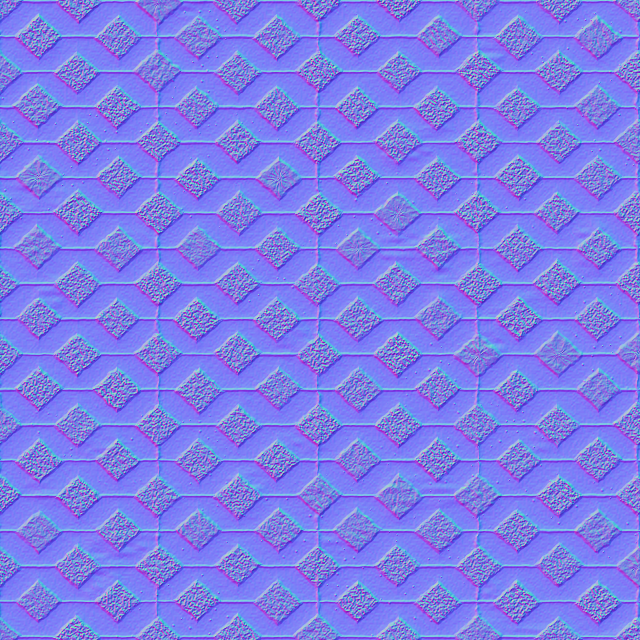
Reproduce this texture map procedurally as a WebGL 1 fragment shader.

```glsl
precision highp float;
// Normal map of rough raised diamonds in staggered rows, joined by thin ridges and vertical seams.

uniform vec2 u_resolution;

#define PITCH vec2(0.125, 0.05518)       // diamond spacing along and between rows
#define ORIGIN vec2(-0.003, 0.0598)      // seam column and first inset row
#define HALF_SIZE vec2(0.0370, 0.0330)   // diamond half width and half height
#define RIDGE 0.0011                     // half width of horizontal ridges
#define SEAM 0.0013                      // half width of vertical seams
#define EDGE 0.0028                      // softness of raised edges
#define RELIEF 0.0030                    // height of raised parts
#define BEVEL 0.0007                     // height of the broad slope around them
#define GRAIN 400.0                      // grain frequency
#define ROUGH 0.0034                     // grain height on diamonds
#define DUST 0.0004                      // grain height on flat bands
#define MATTE 0.17                       // loss of blue on rough diamonds

float hash(vec2 p) {
  vec3 q = fract(p.xyx * vec3(0.1031, 0.1030, 0.0973));
  q += dot(q, q.yzx + 33.33);
  return fract((q.x + q.y) * q.z);
}

float noise(vec2 p) {
  vec2 i = floor(p), f = fract(p);
  f = f * f * (3.0 - 2.0 * f);
  return mix(mix(hash(i), hash(i + vec2(1.0, 0.0)), f.x),
             mix(hash(i + vec2(0.0, 1.0)), hash(i + vec2(1.0, 1.0)), f.x), f.y);
}

// Diamond grain: mostly fine, sometimes flaked along one direction or faintly radial.
float grain(vec2 p, vec2 local, vec2 id) {
  float kind = hash(id + 71.0);
  float angle = 6.2832 * hash(id + 13.0);
  vec2 dir = vec2(cos(angle), sin(angle));
  vec2 turned = vec2(dot(p, dir), dot(p, vec2(-dir.y, dir.x))) + 3.0;
  float fine = noise(turned * GRAIN);
  float flake = noise(turned * vec2(110.0, 260.0));
  float rays = noise(vec2(abs(atan(local.y, local.x)) * 6.0, length(local) * 110.0) + id * 9.0);
  float g = mix(fine, flake, 0.6 * smoothstep(0.6, 0.95, kind));
  g = mix(g, rays, 0.45 * step(0.97, kind));
  return g * mix(0.75, 1.1, hash(id + 29.0)) + 0.4 * noise(p * 110.0);
}

// Small pebbles scattered in loose clusters.
float debris(vec2 p) {
  vec2 cell = floor(p * 75.0);
  vec2 spot = 0.25 + 0.5 * vec2(hash(cell + 5.0), hash(cell + 17.0));
  float size = 0.1 + 0.14 * hash(cell + 41.0);
  float present = step(0.8, hash(cell + 53.0)) * smoothstep(0.4, 0.7, noise(cell * 0.11 + 2.0));
  return present * smoothstep(size, 0.0, length(fract(p * 75.0) - spot));
}

// Surface height in x, diamond coverage in y.
vec2 surface(vec2 uv) {
  // Ragged outlines
  vec2 p = uv + 2.0;
  vec2 ragged = vec2(noise(p * 100.0), noise(p * 100.0 + 40.0)) - 0.5;
  ragged += 0.7 * (vec2(noise(p * 230.0), noise(p * 230.0 + 60.0)) - 0.5);
  vec2 q = uv - ORIGIN + ragged * 0.0022;

  // Nearest diamond and ridge among the rows below and above
  float diamond = 1.0, ridge = 1.0;
  vec2 nearestId = vec2(0.0), nearestLocal = vec2(0.0);
  for (int i = 0; i < 2; i++) {
    float row = floor(q.y / PITCH.y) + float(i);
    float inset = 0.5 * (1.0 - mod(row, 2.0));
    float col = floor(q.x / PITCH.x - inset + 0.5);
    vec2 id = vec2(col, row) + 20.0;
    vec2 local = q - vec2(col + inset, row) * PITCH;
    float ridgeWidth = RIDGE * mix(0.5, 1.5, noise(vec2(uv.x * 14.0 + 3.0, id.y * 3.7)));
    ridge = min(ridge, abs(local.y - 0.6 * ragged.y * 0.0022) - ridgeWidth);
    local += (vec2(hash(id), hash(id + 7.0)) - 0.5) * 0.004;
    vec2 size = HALF_SIZE * mix(0.95, 1.05, hash(id + 3.0));
    vec2 a = abs(local) / size;
    float d = (a.x + a.y - 1.0) * size.x * size.y / length(size);
    if (d < diamond) {
      diamond = d;
      nearestId = id;
      nearestLocal = local;
    }
  }

  // Lumpy seams on every second diamond column
  float seamSpan = PITCH.x * 2.0;
  float wander = 0.004 * (noise(p * vec2(4.0, 32.0)) - 0.5);
  float seamX = abs(fract((q.x + wander) / seamSpan + 0.5) - 0.5) * seamSpan;
  float seam = seamX - SEAM * mix(-0.3, 1.9, noise(p * vec2(20.0, 90.0)));

  // Raised network with a broad slope at its foot
  float raised = smoothstep(EDGE, -EDGE, diamond);
  raised = max(raised, 0.62 * smoothstep(0.0022, -0.0014, ridge));
  raised = max(raised, 0.55 * smoothstep(0.0026, -0.0016, seam));
  float foot = min(diamond, min(ridge, seam) + 0.003);
  float h = RELIEF * raised + BEVEL * smoothstep(0.012, 0.0, foot);

  // Surface grain
  float onDiamond = smoothstep(0.001, -0.003, diamond);
  float onSeam = smoothstep(0.007, 0.0, seamX);
  h += ROUGH * onDiamond * (grain(p, nearestLocal, nearestId) - 0.62);
  h += DUST * (noise(p * 330.0) + 0.4 * noise(p * 150.0));
  h += 0.0013 * onSeam * noise(p * 240.0);

  // Wear: pebbles and smeared patches
  h += 0.0014 * debris(p) * (1.0 - onDiamond);
  float smear = smoothstep(0.72, 0.92, noise(p * 13.0 + 8.0));
  h += 0.002 * smear * noise(p * vec2(45.0, 110.0));
  return vec2(h, onDiamond);
}

void main() {
  vec2 uv = gl_FragCoord.xy / u_resolution;
  vec2 e = vec2(0.0008, 0.0);
  vec2 right = surface(uv + e.xy), up = surface(uv + e.yx);
  float slopeX = (right.x - surface(uv - e.xy).x) / (2.0 * e.x);
  float slopeY = (up.x - surface(uv - e.yx).x) / (2.0 * e.x);
  vec3 normal = normalize(vec3(0.8 * slopeX - 0.02, -slopeY - 0.01, 1.0));
  normal.z *= 1.0 - MATTE * 0.5 * (right.y + up.y);
  gl_FragColor = vec4(normal * vec3(0.5, 0.5, 0.48) + vec3(0.5, 0.5, 0.49), 1.0);
}
```
